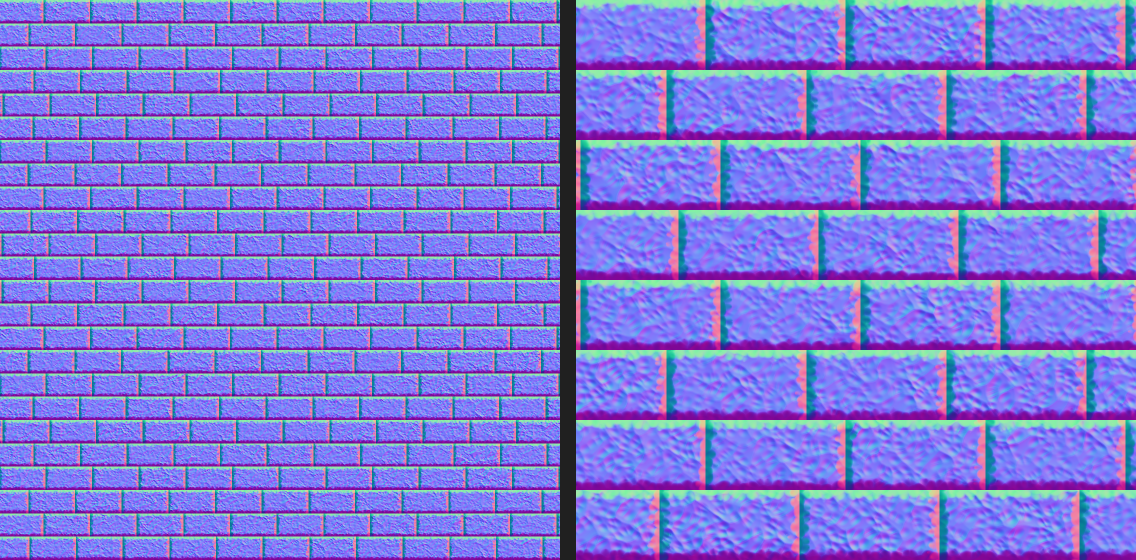
Left, the full canvas; right, a detail of the centre.
This texture map is drawn by a WebGL 1 fragment shader. Its source:

```glsl
precision highp float;
// Tangent-space normal map of a rough stucco brick wall, 12 bricks by 24 courses.

uniform vec2 u_resolution;

const vec2 BRICKS = vec2(12.0, 24.0);
const float TAU = 6.2831853;

vec2 hash2(vec2 p) {
  return fract(sin(vec2(dot(p, vec2(127.1, 311.7)), dot(p, vec2(269.5, 183.3)))) * 43758.545);
}

// Tiling cellular noise: distance to the nearest of count.x by count.y scattered points
float cells(vec2 uv, vec2 count) {
  vec2 p = uv * count;
  vec2 base = floor(p);
  float nearest = 4.0;
  for (int j = -1; j <= 1; j++) {
    for (int i = -1; i <= 1; i++) {
      vec2 cell = base + vec2(float(i), float(j));
      vec2 d = cell + hash2(mod(cell, count)) - p;
      nearest = min(nearest, dot(d, d));
    }
  }
  return sqrt(nearest);
}

// Plaster relief: small pits in a nearly flat face, over faint broad lumps
float stuccoHeight(vec2 uv) {
  vec2 bend = 0.0011 * sin(TAU * (uv.yx * vec2(37.0, 31.0) + uv * vec2(11.0, 17.0)));
  float pits = smoothstep(0.0, 0.62, cells(uv + bend, vec2(165.0, 195.0)));
  float lumps = cells(uv + 2.0 * bend, vec2(86.0, 104.0));
  return 0.13 * pits / 180.0 + 0.16 * lumps * lumps / 95.0;
}

// Downhill direction of the relief by central differences
vec2 stuccoSlope(vec2 uv, float stepSize) {
  vec2 e = vec2(stepSize, 0.0);
  return vec2(stuccoHeight(uv - e.xy) - stuccoHeight(uv + e.xy),
              stuccoHeight(uv - e.yx) - stuccoHeight(uv + e.yx)) / (2.0 * stepSize);
}

// Sideways shift of a course, in bricks: staggered, with uneven laying
float courseShift(float row) {
  float evenShift = 0.99 + 0.07 * cos((row - 4.0) * 0.8976);
  float oddShift = 0.66 + 0.07 * cos((row - 11.0) * 0.875);
  return mix(evenShift, oddShift, mod(row, 2.0));
}

// Brick coordinates: whole part is the brick, fraction runs right and down
vec2 brickSpace(vec2 uv) {
  vec2 p = vec2(uv.x, 1.0 - uv.y) * BRICKS;
  p.x -= courseShift(floor(p.y));
  return p;
}

float bevel(float dist, float width) {
  return 1.0 - smoothstep(0.15 * width, width, dist);
}

// Outward tilt of the four rounded brick edges
vec2 edgeSlope(vec2 uv, float wobble) {
  vec2 nearSide = fract(brickSpace(uv)) / BRICKS;
  vec2 farSide = 1.0 / BRICKS - nearSide;
  float left = 2.6 * bevel(nearSide.x + wobble, 0.006);
  float right = 2.0 * bevel(farSide.x + 1.5 * wobble, 0.0055);
  float top = 1.7 * bevel(nearSide.y + wobble, 0.006);
  float bottom = 2.8 * bevel(farSide.y + 0.7 * wobble, 0.0064);
  return vec2(right - left + 0.12 * top, top - bottom);
}

// Encoded normal; the blue channel sinks where steep edges lie in the joint
vec3 normalColour(vec2 edge, vec2 grain) {
  vec3 colour = 0.5 + 0.5 * normalize(vec3(edge + grain, 1.0));
  colour.b *= 0.98 - 0.1 * min(length(edge), 1.0);
  return colour;
}

void main() {
  vec2 uv = gl_FragCoord.xy / u_resolution;

  // Roughness varies by brick and in worn patches
  vec2 id = floor(brickSpace(uv));
  id.x = mod(id.x, BRICKS.x);
  float patches = 1.0 - smoothstep(0.1, 0.5, cells(uv, vec2(18.0, 24.0)));
  float roughness = mix(0.75, 1.1, hash2(id + 7.0).x) + 0.5 * patches;
  vec2 grain = roughness * stuccoSlope(uv, 0.0008) + vec2(0.0, -0.02);

  // Crumbled edges, smoothed by four samples around the pixel centre
  float wobble = 0.005 * (cells(uv, vec2(190.0)) - 0.45);
  vec3 colour = vec3(0.0);
  for (int j = 0; j < 2; j++) {
    for (int i = 0; i < 2; i++) {
      vec2 offset = (vec2(float(i), float(j)) - 0.5) * 0.7 / u_resolution;
      colour += 0.25 * normalColour(edgeSlope(uv + offset, wobble), grain);
    }
  }
  gl_FragColor = vec4(colour, 1.0);
}
```
